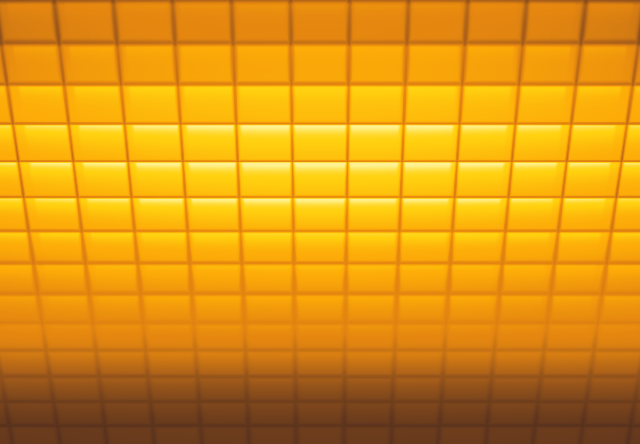
Write a Shadertoy shader that draws this pattern.

```glsl
float hash(vec2 p) {
    return fract(sin(dot(p, vec2(127.1, 311.7))) * 43758.5453);
}

// Brown through orange and yellow to pale cream
vec3 amber(float light) {
    vec3 c = mix(vec3(0.34, 0.19, 0.115), vec3(0.66, 0.37, 0.10), clamp(light / 0.28, 0.0, 1.0));
    c = mix(c, vec3(0.90, 0.53, 0.06), smoothstep(0.22, 0.50, light));
    c = mix(c, vec3(0.99, 0.67, 0.03), smoothstep(0.48, 0.68, light));
    c = mix(c, vec3(1.00, 0.82, 0.06), smoothstep(0.66, 0.87, light));
    return mix(c, vec3(1.00, 0.95, 0.58), smoothstep(0.85, 1.05, light));
}

float softLine(float d, float halfWidth) {
    return exp(-d * d / (halfWidth * halfWidth));
}

void mainImage(out vec4 fragColor, in vec2 fragCoord) {
    vec2 uv = fragCoord / iResolution.xy;
    float depth = 1.0 - uv.y;
    float side = uv.x - 0.5;

    // Receding grid: columns converge and rows tighten downwards
    vec2 grid = vec2(side / (0.0924 - 0.0185 * depth) + 0.5,
                     depth * (10.136 + depth * (1.57 + 2.08 * depth)));
    vec2 cell = floor(grid);
    vec2 f = fract(grid);
    vec2 lineDist = f - step(0.5, f);

    // Sharpest around the lamp, blurred towards both ends
    float focus = exp(-pow((depth - 0.36) / 0.22, 2.0));
    float blur = 1.0 - focus;

    // Broad glow across the panel
    float lit = 1.0 - smoothstep(0.42, 0.88, depth);
    float light = 0.45 + 0.36 * smoothstep(-0.02, 0.32, depth)
                - 0.24 * smoothstep(0.42, 0.74, depth)
                - 0.50 * smoothstep(0.69, 0.97, depth)
                - (0.06 + 0.34 * lit) * side * side;
    light += 0.015 * (hash(cell) - 0.5);

    // Each tile is lit from its top edge, which is inset on the outer side
    float rise = smoothstep(0.0, 0.035 + 0.12 * blur, f.y);
    float outward = (f.x - 0.5) * sign(cell.x);
    float inset = 0.05 + 0.03 * abs(cell.x);
    float mask = smoothstep(0.5, 0.42, -outward)
               * (1.0 - smoothstep(0.46 - inset, 0.54 - inset, outward));
    light += (0.02 + 0.08 * lit) * ((1.0 - f.y) * rise - 0.5);
    light += (0.10 * lit + 0.17 * focus) * exp(-4.0 * f.y) * rise * mix(0.35, 1.0, mask);

    // Grid bars, the level ones lying just above each lit edge
    float upright = softLine(lineDist.x, 0.030 + 0.032 * blur);
    float level = softLine(lineDist.y + 0.015, 0.030 + 0.055 * blur);
    light -= max(upright * (0.05 + 0.11 * lit + 0.20 * focus),
                 level * (0.045 + 0.05 * lit + 0.18 * focus));

    fragColor = vec4(amber(light), 1.0);
}
```
